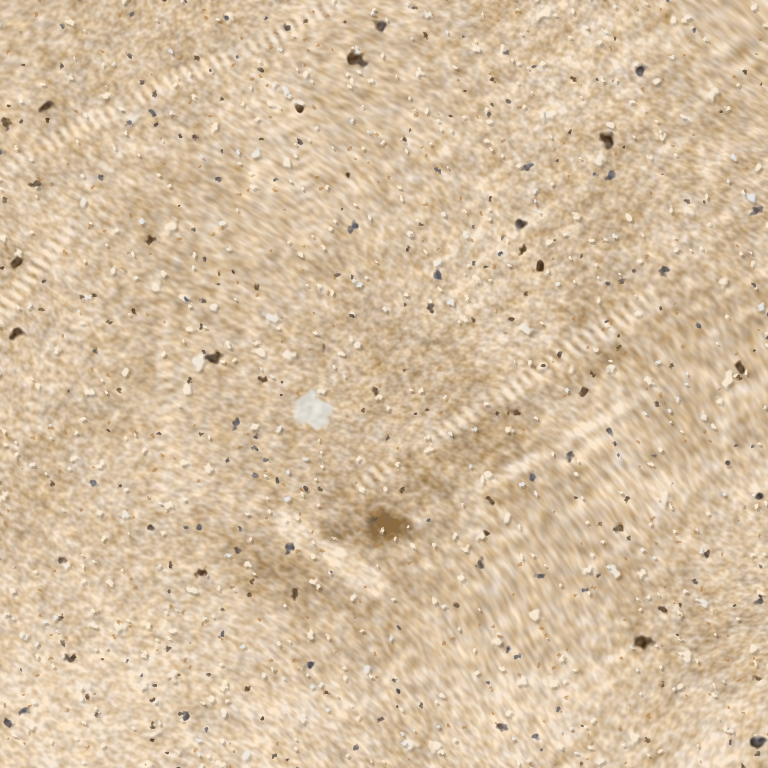
Write a three.js fragment shader that draws this texture.

```glsl
varying vec2 vUv;

vec2 hash2(vec2 p) {
  vec3 q = fract(p.xyx * vec3(0.1031, 0.1030, 0.0973));
  q += dot(q, q.yzx + 33.33);
  return fract((q.xx + q.yz) * q.zy);
}

// Coordinates along and across a direction
vec2 turn(vec2 p, float angle) {
  float c = cos(angle), s = sin(angle);
  return vec2(c * p.x + s * p.y, c * p.y - s * p.x);
}

float slope(vec2 cell, vec2 corner, vec2 f) {
  float angle = 6.2832 * hash2(cell + corner).x;
  return dot(vec2(cos(angle), sin(angle)), f - corner);
}

float gradientNoise(vec2 p) {
  vec2 cell = floor(p), f = fract(p);
  vec2 u = f * f * f * (f * (f * 6.0 - 15.0) + 10.0);
  float low = mix(slope(cell, vec2(0.0), f), slope(cell, vec2(1.0, 0.0), f), u.x);
  float high = mix(slope(cell, vec2(0.0, 1.0), f), slope(cell, vec2(1.0), f), u.x);
  return mix(low, high, u.y);
}

// Coverage of scattered, ragged stones on a turned grid
float stones(vec2 p, float cells, float chance, float seed) {
  vec2 grid = turn(p, seed) * cells + seed * 7.0;
  vec2 cell = floor(grid);
  vec2 place = hash2(cell + seed * 17.0), form = hash2(cell + seed * 5.0 + 71.0);
  vec2 local = turn(grid - cell - 0.35 - 0.3 * place, 6.2832 * form.x) * vec2(1.0, 1.45);
  float d = length(local) / mix(0.14, 0.31, form.y) + 0.9 * gradientNoise(grid * 4.5);
  float inside = 1.0 - smoothstep(0.36, 0.5, length(local));
  float present = step(hash2(cell + seed * 31.0 + 140.0).x, chance);
  return present * inside * (1.0 - smoothstep(0.4, 1.15, d));
}

// Ridge from a to b, cut into beads when the pitch is above zero
float track(vec2 p, vec2 a, vec2 b, float halfWidth, float pitch) {
  vec2 dir = normalize(b - a), q = p - a;
  float along = dot(q, dir);
  float across = dir.x * q.y - dir.y * q.x + 0.005 * gradientNoise(p * 11.0);
  float body = exp(-pow(abs(across) / halfWidth, 4.0));
  body *= smoothstep(0.0, 0.05, along) * (1.0 - smoothstep(-0.05, 0.0, along - length(b - a)));
  float beads = pitch > 0.0 ? 0.6 + 0.8 * sin(6.2832 * (along * pitch + across * 12.0)) : 1.0;
  return body * beads * (0.4 + 0.6 * smoothstep(-0.3, 0.1, gradientNoise(p * 13.0 + 5.0)));
}

float smudge(vec2 p, vec2 centre, float angle, vec2 size) {
  vec2 q = turn(p - centre, angle) / size;
  return exp(-dot(q, q));
}

void main() {
  vec2 p = vUv;

  // Grains, stretched towards the lower right
  vec2 g = turn(p, -0.55 + 0.3 * gradientNoise(p * 2.0));
  float tone = 2.5 * gradientNoise(g * vec2(78.0, 120.0));
  tone += 1.6 * gradientNoise(g * vec2(140.0, 200.0) + 40.0);

  // Clumps and broad drifts
  tone += 1.5 * gradientNoise(p * 44.0) + 1.0 * gradientNoise(p * 19.0 + 9.0);
  tone += 1.1 * gradientNoise(p * 7.0) + 0.8 * gradientNoise(p * 3.0 + 4.0);

  // Raked streaks and the smoother, paler lower edge
  float rake = gradientNoise(turn(p, 0.57) * vec2(7.0, 55.0));
  tone += 2.0 * rake * smoothstep(0.3, 0.75, p.x);
  tone += 0.6 * (1.0 - smoothstep(0.08, 0.24, p.y)) - 0.15;

  // Beaded tracks
  float beaded = track(p, vec2(-0.1, 0.735), vec2(0.48, 1.015), 0.012, 74.0);
  beaded += track(p, vec2(0.43, 0.34), vec2(0.88, 0.634), 0.013, 70.0);
  beaded += track(p, vec2(-0.06, 0.52), vec2(0.12, 0.735), 0.013, 74.0);
  beaded += 0.6 * track(p, vec2(-0.03, 0.34), vec2(0.14, 0.64), 0.011, 68.0);
  beaded += 0.7 * track(p, vec2(0.38, 0.90), vec2(0.408, 0.64), 0.014, 66.0);
  beaded += 0.7 * track(p, vec2(0.215, 0.60), vec2(0.215, 0.32), 0.012, 70.0);
  tone = mix(tone, 0.5 * tone, clamp(beaded, 0.0, 1.0)) + 1.7 * beaded;

  // Bare ridges
  tone += 2.4 * track(p, vec2(0.33, 0.34), vec2(0.54, 0.205), 0.019, 0.0);
  for (int i = 0; i < 4; i++) {
    float k = float(i);
    vec2 start = vec2(0.49 + 0.08 * k, 0.285 + 0.045 * k);
    tone += 1.5 * track(p, start, start + vec2(0.14, 0.088), 0.009, 0.0);
  }

  // Shaded hollows
  float hollow = smudge(p, vec2(0.52, 0.33), 0.55, vec2(0.09, 0.045));
  float shade = smudge(p, vec2(0.62, 0.43), 0.57, vec2(0.15, 0.028));
  shade += 1.1 * smudge(p, vec2(0.36, 0.255), -0.5, vec2(0.13, 0.036));
  tone -= 1.2 * (hollow + shade);
  tone -= 4.0 * hollow * smoothstep(0.05, 0.35, gradientNoise(p * 21.0 + 3.0));

  // Sand colour with warm and cool flecks
  tone = clamp(tone, -5.0, 2.2);
  vec3 colour = vec3(0.85, 0.76, 0.645) + tone * vec3(0.062, 0.068, 0.076);
  float warmth = gradientNoise(p * 80.0 + 20.0) + 0.6 * gradientNoise(p * 24.0);
  colour += warmth * vec3(0.03, 0.0, -0.055);

  // Pale stones with a faint shadow
  for (int i = 0; i < 3; i++) {
    float k = float(i), cells = 25.0 * pow(1.6, k), seed = 1.3 + k;
    float shadow = stones(p + vec2(-0.003, 0.004), cells, 0.1, seed);
    colour *= 1.0 - 0.18 * shadow;
    vec3 pale = mix(vec3(1.0, 0.94, 0.85), vec3(0.91, 0.92, 0.93), smoothstep(0.0, 0.4, gradientNoise(p * 9.0 + k)));
    colour = mix(colour, pale, 0.9 * stones(p, cells, 0.1, seed));
  }

  // Rust and dark stones, from coarse to fine
  colour = mix(colour, vec3(0.68, 0.48, 0.27), 0.6 * stones(p, 72.0, 0.06, 5.2));
  for (int i = 0; i < 3; i++) {
    float k = float(i);
    float dark = stones(p, 21.0 * pow(1.65, k), 0.035 + 0.012 * k, 7.4 + k);
    vec3 mineral = mix(vec3(0.29, 0.21, 0.13), vec3(0.30, 0.31, 0.36), smoothstep(-0.2, 0.3, gradientNoise(p * 11.0 + 8.0)));
    colour = mix(colour, mineral + 0.25 * gradientNoise(p * 120.0), (0.9 - 0.1 * k) * dark);
  }

  // Large white pebble
  float pebble = length((p - vec2(0.406, 0.466)) * vec2(1.0, 1.05)) + 0.016 * gradientNoise(p * 55.0);
  vec3 chalk = vec3(0.89, 0.88, 0.85) + 0.12 * gradientNoise(g * 80.0);
  colour = mix(colour, chalk, 0.9 * (1.0 - smoothstep(0.019, 0.029, pebble)));

  gl_FragColor = vec4(clamp(colour, 0.0, 1.0), 1.0);
}
```
